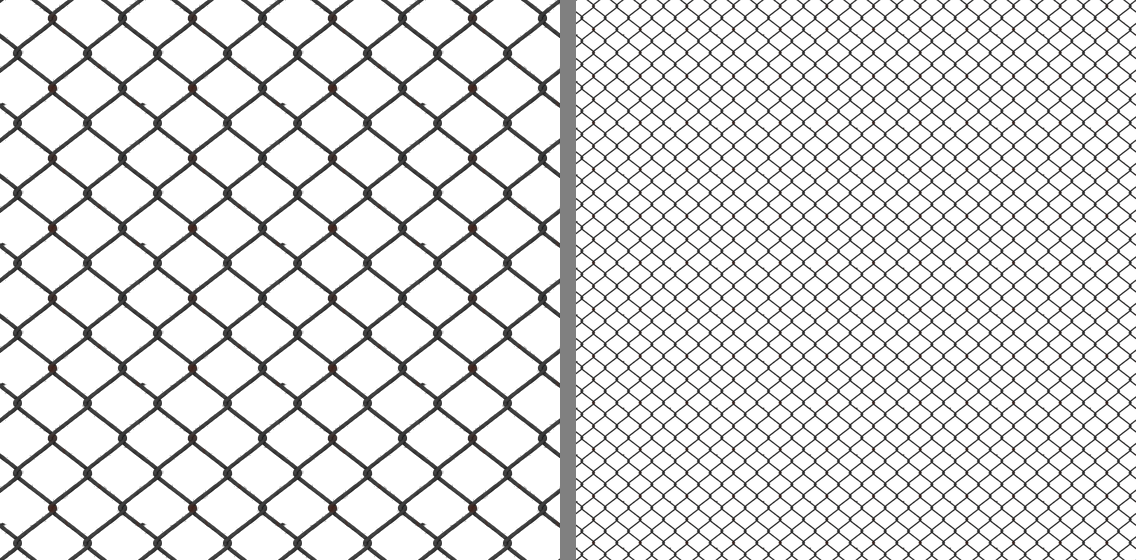
Left, the tile; right, the same tile 3 across and 3 down.
This pattern is drawn by a Shadertoy shader. Its source:

```glsl
// Chain-link fence: dark wires bent into zigzags that hook into each other at staggered knots.
// Each point finds its nearest knot, then two mirrored hyperbola strands are drawn over and under.
// Wear (rust, burrs, crumbs) wraps every two meshes, so the whole canvas tiles.

const float REPEATS = 8.0;               // meshes across and down
const float WEAR_PERIOD = 2.0;           // meshes per wear block
const float WIRE = 0.028;                // wire half width, in meshes
const float HOOK = 0.037;                // how far a strand reaches past the knot centre
const float BEND = 0.035;                // bend radius of the hook
const vec2 KNOT = vec2(0.25, 0.24);      // first knot inside a mesh
const vec3 PAPER = vec3(1.0);
const vec3 RUST = vec3(0.27, 0.13, 0.09);

float hash(vec2 p) {
    return fract(sin(dot(p, vec2(127.1, 311.7))) * 43758.5453);
}

// Value noise that wraps after a whole number of lattice steps.
float wrapNoise(vec2 p, float period) {
    vec2 i = floor(p), f = fract(p);
    f = f * f * (3.0 - 2.0 * f);
    vec2 a = mod(i, period), b = mod(i + 1.0, period);
    return mix(mix(hash(a), hash(vec2(b.x, a.y)), f.x),
               mix(hash(vec2(a.x, b.y)), hash(b), f.x), f.y);
}

float wearNoise(vec2 uv, float density) {
    return wrapNoise(uv * density, density * WEAR_PERIOD);
}

float coverage(float dist, float px) {
    return clamp(0.5 - dist / px, 0.0, 1.0);
}

// Strand arriving from the left and hooking round the knot:
// x = signed distance to its axis, y = vertical part of its normal.
vec2 strand(vec2 p) {
    float run = sqrt(0.0625 + BEND * BEND) - BEND;
    float k = (0.25 + HOOK) / run;       // passes through the mesh edge midpoints
    float h = sqrt(p.y * p.y + BEND * BEND);
    float slope = k * p.y / h;
    float len = sqrt(1.0 + slope * slope);
    return vec2(p.x - HOOK + k * (h - BEND), slope) / len;
}

// Round wire lit from above.
float wireShade(vec2 s, float grain) {
    float across = clamp(s.x / WIRE, -1.0, 1.0);
    float bulge = sqrt(1.0 - across * across);
    return 0.12 + 0.13 * bulge + 0.05 * across * s.y + 0.07 * (grain - 0.5);
}

// Knot nearest to uv on the staggered lattice: xy = mesh index, z = 1 for the offset set.
vec3 nearestKnot(vec2 uv) {
    vec2 a = uv - KNOT, b = a - 0.5;
    vec2 ia = floor(a + 0.5), ib = floor(b + 0.5);
    vec2 da = abs(a - ia), db = abs(b - ib);
    return da.x + da.y < db.x + db.y ? vec3(ia, 0.0) : vec3(ib, 1.0);
}

// Rust on the knots of every second column, and a small speck on falling wires.
float rustAmount(vec2 p, vec3 knot, float grain) {
    vec2 id = mod(knot.xy, WEAR_PERIOD);
    float strength = knot.z * (1.0 - id.x) * mix(0.8, 0.4, id.y);
    float onKnot = strength * (1.0 - smoothstep(0.04, 0.085, length(p)));
    float seed = hash(id + knot.z * 7.0);
    float at = mix(0.1, 0.22, seed);
    float speck = (1.0 - smoothstep(0.008, 0.028, abs(p.x - at))) * step(p.y, 0.0);
    return clamp(onKnot * (0.45 + grain) + 0.5 * speck * step(0.35, seed), 0.0, 1.0);
}

void mainImage(out vec4 fragColor, in vec2 fragCoord) {
    vec2 uv = fragCoord / iResolution.xy * REPEATS;
    float px = REPEATS / min(iResolution.x, iResolution.y);
    vec3 knot = nearestKnot(uv);
    vec2 p = uv - KNOT - knot.xy - 0.5 * knot.z;
    float grain = wearNoise(uv, 28.0);
    float width = WIRE + 0.004 * (wearNoise(uv, 20.0) - 0.5);

    // The rising strand lies on top at both crossings of a knot.
    vec2 left = strand(p);
    vec2 right = strand(vec2(-p.x, p.y));
    vec2 over = p.y > 0.0 ? right : left;
    vec2 under = p.y > 0.0 ? left : right;
    float overDist = abs(over.x) - width;
    float underDist = abs(under.x) - width;
    vec3 color = PAPER;

    // Loose crumbs just outside the wires.
    float edge = min(overDist, underDist);
    float crumbs = smoothstep(0.78, 0.92, wearNoise(uv + 0.37, 36.0));
    color = mix(color, vec3(0.5), 0.4 * crumbs * (1.0 - smoothstep(0.012, 0.03, edge)));

    // Burr on one wire of each wear block.
    vec2 burr = mod(uv - vec2(0.035, 0.507) + 1.0, WEAR_PERIOD) - 1.0;
    float burrDist = (length(burr / vec2(0.042, 0.02)) - 0.7 - 0.6 * grain) * 0.02;
    color = mix(color, vec3(0.2), coverage(burrDist, px));

    // Dark gap inside the knot, then the two strands with a contact shadow.
    float coreDist = (length(p / vec2(0.042, 0.065)) - 1.0) * 0.042;
    color = mix(color, vec3(0.12), coverage(coreDist, px));
    float shadow = mix(0.55, 1.0, smoothstep(WIRE, 1.8 * WIRE, abs(over.x)));
    color = mix(color, vec3(wireShade(under, grain) * shadow), coverage(underDist, px));
    color = mix(color, vec3(wireShade(over, grain)), coverage(overDist, px));

    // Rust stains the metal only.
    float metal = coverage(min(edge, coreDist), px);
    color = mix(color, RUST, 0.75 * metal * rustAmount(p, knot, grain));
    fragColor = vec4(color, 1.0);
}
```
